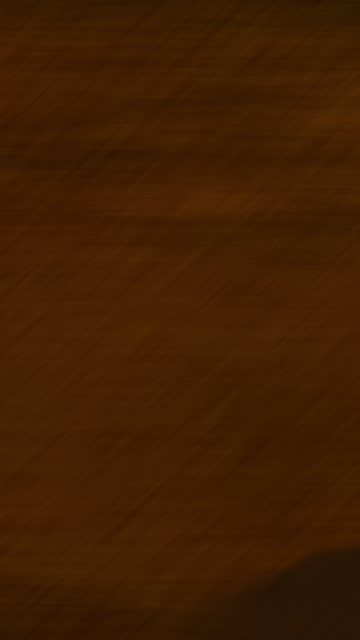
Give the GLSL for this background, as a Shadertoy shader.

```glsl
// Dark amber brushed backdrop: soft horizontal bands under fine diagonal strokes.

vec2 gradientAt(vec2 cell) {
    vec3 h = fract(cell.xyx * vec3(0.1031, 0.1030, 0.0973));
    h += dot(h, h.yzx + 33.33);
    float angle = 6.2832 * fract((h.x + h.y) * h.z);
    return vec2(cos(angle), sin(angle));
}

// Gradient noise, roughly -0.7 to 0.7
float noise(vec2 p) {
    vec2 i = floor(p), f = p - i;
    vec2 u = f * f * f * (f * (f * 6.0 - 15.0) + 10.0);
    float a = dot(gradientAt(i), f);
    float b = dot(gradientAt(i + vec2(1, 0)), f - vec2(1, 0));
    float c = dot(gradientAt(i + vec2(0, 1)), f - vec2(0, 1));
    float d = dot(gradientAt(i + 1.0), f - 1.0);
    return mix(mix(a, b, u.x), mix(c, d, u.x), u.y);
}

// Layered noise stretched along x; each octave is finer and weaker
float streaks(vec2 p, vec2 scale, float falloff) {
    float sum = 0.0, weight = 1.0;
    for (int i = 0; i < 4; i++) {
        sum += weight * noise(p * scale + float(i) * 17.3);
        scale *= vec2(1.5, 1.9);
        weight *= falloff;
    }
    return sum;
}

// Soft elliptical spot
float glow(vec2 p, vec2 center, vec2 radius) {
    vec2 d = (p - center) / radius;
    return exp(-dot(d, d));
}

void mainImage(out vec4 fragColor, in vec2 fragCoord) {
    vec2 uv = fragCoord / iResolution.xy;
    vec2 p = fragCoord / iResolution.y;

    // Axes along and across the diagonal strokes
    vec2 along = normalize(vec2(1.0, 0.9));
    vec2 q = vec2(dot(p, along), dot(p, vec2(-along.y, along.x)));

    // Bands are strongest near the top and the bottom edge
    float upper = smoothstep(0.45, 0.75, uv.y);
    float lower = 1.0 - smoothstep(0.08, 0.25, uv.y);
    float bands = streaks(p + vec2(3.1, 0.01 * noise(p * 5.0)), vec2(2.5, 19.0), 0.65);
    float hairs = streaks(p + 5.3, vec2(5.0, 75.0), 0.8);
    float strokes = streaks(q + 7.0, vec2(5.0, 55.0), 0.85);
    float scratches = smoothstep(0.2, 0.5, noise(q * vec2(6.0, 180.0) + 41.0));

    // Overall brightness
    float tone = 0.261 + bands * (0.014 + 0.026 * upper + 0.014 * lower);
    tone += hairs * (0.009 + 0.008 * upper + 0.005 * lower);
    tone += 0.019 * strokes + 0.022 * scratches * (0.4 + noise(p * 6.0));
    tone += 0.024 * noise(p * vec2(4.0, 5.0) + 9.0);
    tone += 0.045 * glow(uv, vec2(0.55, 0.68), vec2(0.25, 0.025));
    tone += 0.030 * glow(uv, vec2(0.92, 0.82), vec2(0.20, 0.045));
    tone += 0.026 * glow(uv, vec2(0.30, 0.50), vec2(0.70, 0.13));
    tone += 0.020 * glow(uv, vec2(0.10, 0.20), vec2(0.50, 0.07));
    tone -= 0.045 * glow(uv, vec2(0.10, 0.755), vec2(0.35, 0.030));
    tone -= 0.035 * glow(uv, vec2(0.85, 0.645), vec2(0.35, 0.018));
    tone -= 0.018 * glow(uv, vec2(0.80, 0.30), vec2(0.30, 0.120));
    tone -= 0.060 * smoothstep(0.92, 1.0, uv.y);
    tone -= 0.060 * (1.0 - smoothstep(0.03, 0.095, uv.y + 0.015 * bands));

    // Green share drifts between rust and olive
    float olive = 0.464 + 0.030 * noise(p * vec2(4.0, 9.0) + 23.0) + 0.018 * bands;
    olive += 0.030 * strokes + 0.025 * hairs;
    olive += 0.040 * upper * (uv.x - 0.4) + 0.03 * smoothstep(0.9, 1.0, uv.y);
    olive -= 0.030 * glow(uv, vec2(0.0, 0.63), vec2(0.35, 0.05));
    vec3 color = tone * vec3(1.0, olive, 0.035);

    // Dim corner at the lower right below a slanted, feathered rim
    float rim = min(0.26 * (uv.x - 0.36), 0.085 + 0.062 * uv.x) + 0.012 * bands;
    float feather = mix(0.045, 0.012, smoothstep(0.5, 0.85, uv.x));
    float corner = 1.0 - smoothstep(-feather, feather, uv.y - rim);
    corner *= smoothstep(0.35, 0.8, uv.x);
    vec3 shade = vec3(0.160, 0.084, 0.016) * (1.0 + 0.08 * strokes + 0.07 * bands);
    color = mix(color, shade, 0.95 * corner);

    fragColor = vec4(clamp(color, 0.0, 1.0), 1.0);
}
```
